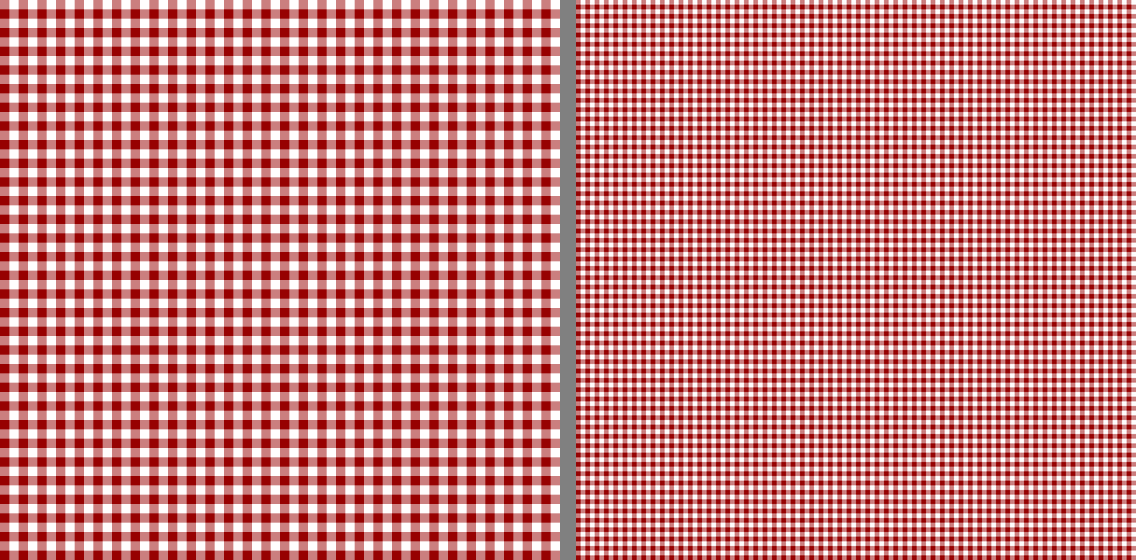
Left, the tile; right, the same tile 2 across and 2 down.
Give the GLSL for this pattern, as a WebGL 2 fragment shader.

```glsl
#version 300 es
precision highp float;

#define REPEATS 30.0
#define STRIPE_WIDTH 0.5
#define EDGE_SOFTNESS 0.03
#define CLOTH_WHITE vec3(1.0, 0.995, 0.995)
#define DYE_RED vec3(0.592, 0.004, 0.004)

uniform vec2 u_resolution;
out vec4 fragColor;

// Coverage of a stripe that starts at each whole number, on both axes.
vec2 stripeCoverage(vec2 cell, vec2 edgeWidth) {
    float halfWidth = 0.5 * STRIPE_WIDTH;
    vec2 fromCentre = abs(fract(cell - halfWidth + 0.5) - 0.5);
    return clamp((halfWidth - fromCentre) / edgeWidth + 0.5, 0.0, 1.0);
}

void main() {
    vec2 cell = gl_FragCoord.xy / u_resolution * REPEATS;

    // Edges are never sharper than one pixel.
    vec2 edgeWidth = max(REPEATS / u_resolution, vec2(EDGE_SOFTNESS));
    vec2 stripes = stripeCoverage(cell, edgeWidth);

    // Each stripe gives half the dye; crossings take the full red.
    float dye = 0.5 * (stripes.x + stripes.y);
    fragColor = vec4(mix(CLOTH_WHITE, DYE_RED, dye), 1.0);
}
```
